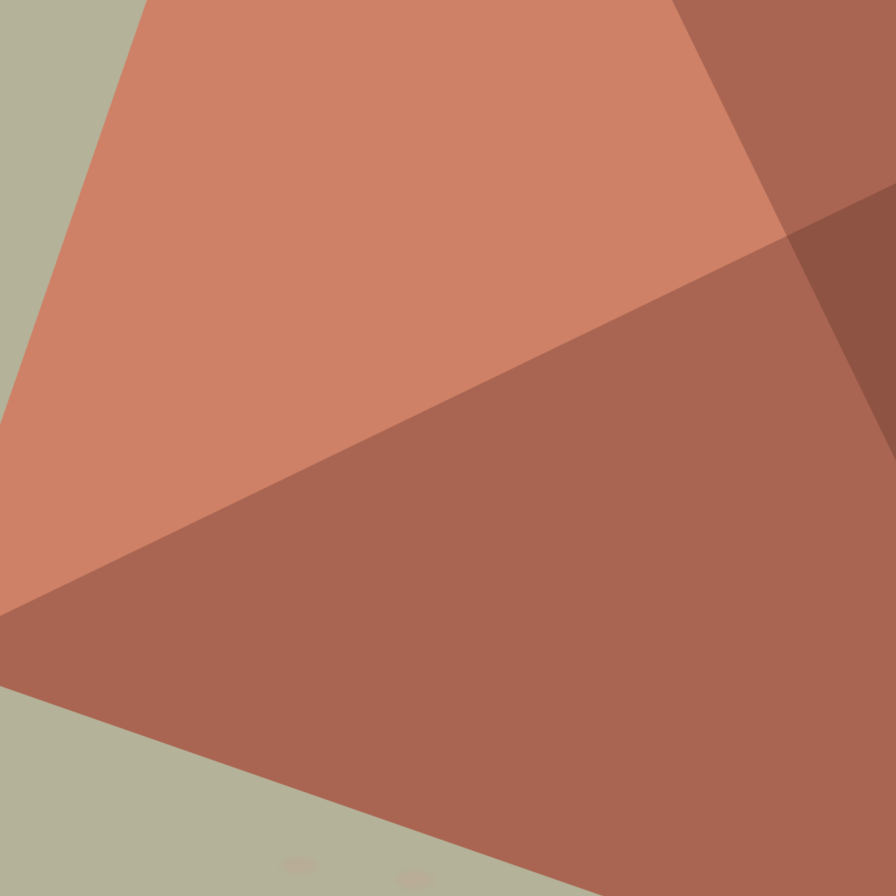
A Shadertoy shader for this background:

```glsl
// Flat folded-paper backdrop: terracotta planes with overlapping shadows on sage.

// Coverage of the half-plane to the left of the line from a to b
float leftOf(vec2 p, vec2 a, vec2 b) {
    vec2 dir = normalize(b - a);
    vec2 rel = p - a;
    float dist = dir.x * rel.y - dir.y * rel.x;
    float pixel = 1.0 / min(iResolution.x, iResolution.y);
    return smoothstep(-pixel, pixel, dist);
}

// Soft elliptical smudge, 1 at its centre
float smudge(vec2 p, vec2 center, vec2 radius) {
    return 1.0 - smoothstep(0.4, 1.0, length((p - center) / radius));
}

void mainImage(out vec4 fragColor, in vec2 fragCoord) {
    vec2 uv = fragCoord / iResolution.xy;

    vec3 sage = vec3(0.706, 0.698, 0.600);
    vec3 lightClay = vec3(0.808, 0.506, 0.400);
    vec3 midClay = vec3(0.663, 0.396, 0.318);
    vec3 darkClay = vec3(0.561, 0.325, 0.263);

    // Two shadows that deepen where they overlap
    float lowerShade = leftOf(uv, vec2(1.0, 0.7956), vec2(0.0, 0.3125));
    float rightShade = leftOf(uv, vec2(0.75, 1.0), vec2(1.0, 0.4857));
    vec3 color = mix(mix(lightClay, midClay, lowerShade),
                     mix(midClay, darkClay, lowerShade), rightShade);

    // Sage ground with two faint warm smudges near the bottom
    float warmth = max(smudge(uv, vec2(0.334, 0.034), vec2(0.028, 0.014)),
                       smudge(uv, vec2(0.463, 0.018), vec2(0.030, 0.015)));
    vec3 ground = mix(sage, vec3(0.725, 0.671, 0.588), 0.8 * warmth);

    // Ground shows past the upper-left and lower-left edges
    float upperGround = leftOf(uv, vec2(0.0, 0.526), vec2(0.164, 1.0));
    float lowerGround = leftOf(uv, vec2(0.673, 0.0), vec2(0.0, 0.2344));
    color = mix(color, ground, max(upperGround, lowerGround));

    fragColor = vec4(color, 1.0);
}
```
